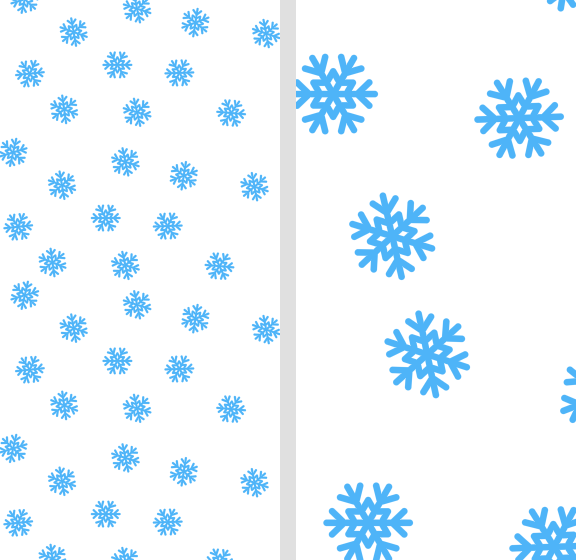
Left: the whole. Right: its middle third, enlarged.
This pattern is drawn by a Shadertoy shader. Its source:

```glsl
// Small blue snowflakes scattered over a white ground.
// A cluster of tilted flakes is drawn twice, the second time shifted, and the
// pair repeats down the canvas. Each flake is six-fold folded line segments.

const float GRID_HEIGHT = 768.0;              // design units over the canvas height
const float PERIOD = 406.0;                   // vertical repeat of the cluster pair
const vec2 CLUSTER_SHIFT = vec2(-16.0, 210.0); // second cluster against the first
const vec3 PAPER = vec3(1.0);
const vec3 ICE = vec3(0.305, 0.705, 0.972);

const float STROKE = 1.5;                     // half line width
const float ARM_LENGTH = 19.0;
const float STAR_RADIUS = 6.0;                // where the inner star leaves an arm
const float FORK_START = 11.0;
const vec2 FORK_TIP = vec2(16.5, 5.3);

// Cluster layout: x, y measured down from the top, tilt in degrees
const int FLAKES = 11;
const vec3 CLUSTER[FLAKES] = vec3[FLAKES](
    vec3(34, -1, 17), vec3(188, 12, 42), vec3(268, 31, 21), vec3(365, 46, 41),
    vec3(101, 44, -20), vec3(161, 89, 0), vec3(41, 101, 6), vec3(246, 100, 2),
    vec3(88, 150, 38), vec3(188, 154, -17), vec3(317, 155, -5));

float segment(vec2 p, vec2 a, vec2 b) {
    vec2 ap = p - a, ab = b - a;
    return length(ap - ab * clamp(dot(ap, ab) / dot(ab, ab), 0.0, 1.0));
}

// Signed distance to one flake, folded onto half of a single arm
float snowflake(vec2 p, float tilt) {
    const float SECTOR = radians(60.0);
    float angle = atan(p.y, p.x) - tilt;
    angle = abs(angle - SECTOR * round(angle / SECTOR));
    vec2 q = length(p) * vec2(cos(angle), sin(angle));

    float arm = segment(q, vec2(0.0), vec2(ARM_LENGTH, 0.0));
    float fork = segment(q, vec2(FORK_START, 0.0), FORK_TIP);
    vec2 starPoint = STAR_RADIUS * vec2(1.0 + cos(SECTOR), sin(SECTOR));
    float star = segment(q, vec2(STAR_RADIUS, 0.0), starPoint);
    return min(arm, min(fork, star)) - STROKE;
}

void mainImage(out vec4 fragColor, in vec2 fragCoord) {
    float unitsPerPixel = GRID_HEIGHT / iResolution.y;
    vec2 p = fragCoord * unitsPerPixel;
    p.y = GRID_HEIGHT - p.y;

    float dist = 1e5;
    for (int cluster = 0; cluster < 2; cluster++) {
        for (int i = 0; i < FLAKES; i++) {
            vec2 d = p - CLUSTER[i].xy - float(cluster) * CLUSTER_SHIFT;
            d.y -= PERIOD * round(d.y / PERIOD);
            d.y = -d.y; // back to y up, so tilts turn anticlockwise
            // Skip distant flakes
            if (dot(d, d) < 900.0) dist = min(dist, snowflake(d, radians(CLUSTER[i].z)));
        }
    }

    float edge = 0.7 * unitsPerPixel;
    float ink = 1.0 - smoothstep(-edge, edge, dist);
    fragColor = vec4(mix(PAPER, ICE, ink), 1.0);
}
```
